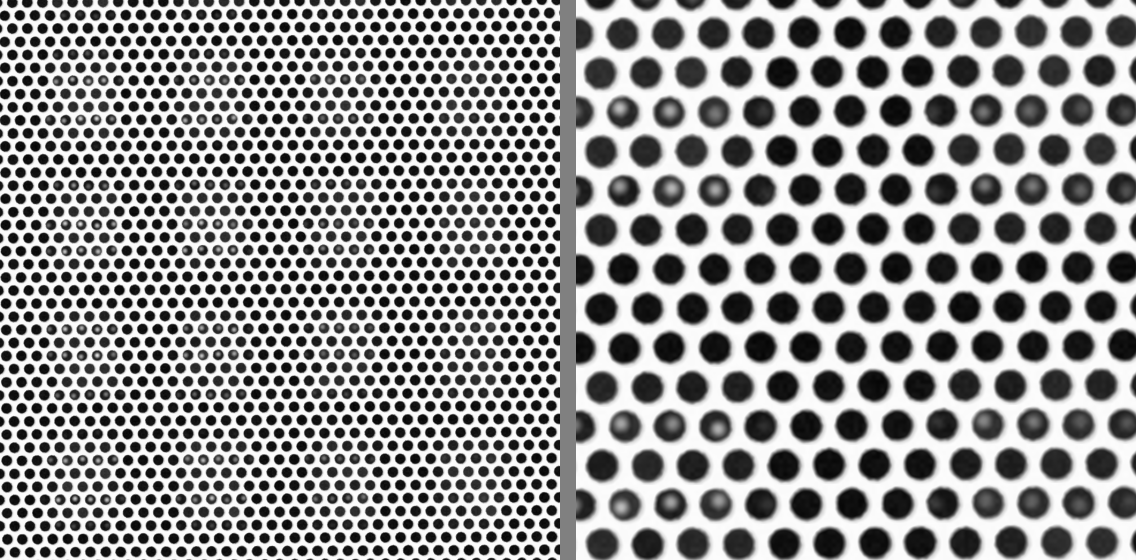
Left: the whole. Right: its middle third, enlarged.
Write a Shadertoy shader that draws this pattern.

```glsl
// White sheet perforated with staggered round holes, turned by a hair.
// One hole is found per pixel by rounding to the lattice; a beating of
// cosines over rows and columns places grey haze and glints inside holes.

#define PITCH vec2(0.02702, 0.02338)   // hole spacing along a row, between rows
#define ANCHOR vec2(0.4835, 0.4835)    // centre of one hole
#define TILT 0.005                     // lattice rotation, radians
#define RADIUS 0.0091                  // hole radius
#define SOFTNESS 0.0018                // half width of the hole edge
#define SHADOW_SHIFT vec2(0.0011, -0.0005)
#define SHEET 0.985                    // sheet brightness
#define DARK 0.045                     // hole brightness
#define HAZE 0.13                      // extra grey inside the clusters
#define GLINT 0.95                     // strength of the brightest glints
#define CLUSTER vec2(0.2305, 9.8)      // cluster period: canvas width, rows
#define ROW_BEAT 2.64                  // rows between lit rows

const float TAU = 6.2831853;

float hash(vec2 p) {
    vec3 q = fract(p.xyx * vec3(0.1031, 0.1030, 0.0973));
    q += dot(q, q.yzx + 33.33);
    return fract((q.x + q.y) * q.z);
}

float noise(vec2 p) {
    vec2 i = floor(p), f = fract(p);
    f = f * f * (3.0 - 2.0 * f);
    return mix(mix(hash(i), hash(i + vec2(1, 0)), f.x),
               mix(hash(i + vec2(0, 1)), hash(i + vec2(1, 1)), f.x), f.y);
}

// Coverage of a soft disc: 1 inside, 0 outside
float disc(vec2 p, float radius, float soft) {
    return 1.0 - smoothstep(radius - soft, radius + soft, length(p));
}

void mainImage(out vec4 fragColor, in vec2 fragCoord) {
    vec2 uv = fragCoord / iResolution.y;
    float pixel = 1.0 / iResolution.y;
    float soft = max(SOFTNESS, 0.75 * pixel);

    // Nearest hole of the staggered lattice
    float c = cos(TILT), s = sin(TILT);
    vec2 d = uv - ANCHOR;
    vec2 q = vec2(c * d.x + s * d.y, c * d.y - s * d.x);
    float row = round(q.y / PITCH.y);
    float stagger = 0.5 * mod(row, 2.0);
    float col = round(q.x / PITCH.x - stagger);
    vec2 centre = vec2(col + stagger, row) * PITCH;
    vec2 local = q - centre;
    vec2 cell = vec2(col, row) + 100.0;

    // Small wobble in place and outline
    local += (vec2(hash(cell), hash(cell + 37.0)) - 0.5) * 0.0005;
    float grain = noise(uv * 380.0) - 0.5;
    float radius = RADIUS + grain * 0.0007 + (hash(cell + 71.0) - 0.5) * 0.0003;

    // Clusters: a slow beat across the columns and over the rows
    float x = centre.x + ANCHOR.x;
    float phase = fract((x - 0.150) / CLUSTER.x + 0.5) - 0.5;
    float across = 1.0 - smoothstep(0.15, 0.34, abs(phase));
    float down = smoothstep(0.05, 0.5, 0.5 - 0.5 * cos(TAU * row / CLUSTER.y));
    float cluster = across * down;
    float lit = smoothstep(0.1, 0.6, cos(TAU * row / ROW_BEAT));

    // Glints slide through the holes and fade toward the right
    float fade = mix(1.0, 0.12, smoothstep(0.08, 0.95, x));
    float strength = GLINT * fade * cluster * lit * mix(0.55, 1.0, hash(cell + 13.0));
    vec2 slide = vec2(1.6 * phase + 0.35 * (hash(cell + 5.0) - 0.5),
                      0.5 * (hash(cell + 23.0) - 0.4)) * RADIUS;
    float glint = strength * disc(local - slide, 0.42 * RADIUS, 0.38 * RADIUS);

    // Hole interior
    float shade = DARK + HAZE * cluster * mix(0.4, 1.0, hash(cell + 51.0));
    shade += 0.05 * grain + 0.03 * hash(cell + 89.0);
    shade = mix(shade, 0.96, glint);

    // Sheet with a faint soft shadow beside each hole
    float shadow = disc(local - SHADOW_SHIFT, radius + 0.0004, soft + 0.0008);
    float sheet = SHEET * (1.0 - 0.3 * shadow) + 0.012 * grain;
    float value = mix(sheet, shade, disc(local, radius, soft));
    fragColor = vec4(vec3(clamp(value, 0.0, 1.0)), 1.0);
}
```
